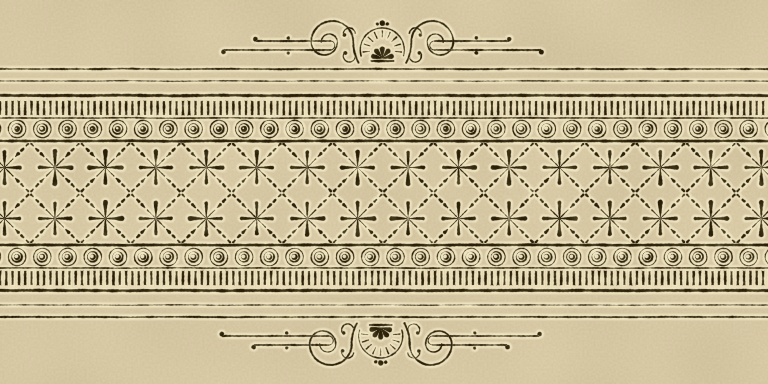
Give the GLSL for this pattern, as a WebGL 2 fragment shader.

```glsl
#version 300 es
precision highp float;
// Ornamental printed border: star lattice, bead rows, ticked bands, rules and scroll crests on aged paper.
uniform vec2 u_resolution;
out vec4 fragColor;

const vec3 PAPER = vec3(0.84, 0.78, 0.64);
const vec3 PAPER_LIGHT = vec3(0.95, 0.91, 0.77);
const vec3 INK = vec3(0.16, 0.12, 0.03);
const vec3 INK_WORN = vec3(0.34, 0.30, 0.17);
const float PI = 3.14159;
const float UNITS = 384.0;       // design units in the canvas height
const float AXIS_Y = 191.0;      // mirror axis of the band
const float STAR_PITCH = 50.45;
const float STAR_START = 4.5;
const float STAR_ROW = 25.5;     // row distance from the axis
const float BEAD_ROW = 64.0;
const float TICK_ROW = 85.0;
const float CREST_ROW = 143.0;
const float CREST_X = 381.5;
const float EDGE_WEAR = 0.55;
// Rules: distance from the axis, half width
const vec2 RULES[5] = vec2[5](vec2(124.0, 0.8), vec2(112.0, 0.4),
    vec2(97.5, 1.4), vec2(75.0, 0.65), vec2(52.0, 1.3));

float hash(vec2 p) {
    vec3 q = fract(p.xyx * 0.1031);
    q += dot(q, q.yzx + 33.33);
    return fract((q.x + q.y) * q.z);
}

float gradientDot(vec2 cell, vec2 offset) {
    float a = 2.0 * PI * hash(cell);
    return dot(vec2(cos(a), sin(a)), offset);
}

float noise(vec2 p) {
    vec2 i = floor(p), f = p - i, u = f * f * (3.0 - 2.0 * f), e = vec2(0, 1);
    return mix(mix(gradientDot(i, f), gradientDot(i + e.yx, f - e.yx), u.x),
               mix(gradientDot(i + e.xy, f - e.xy), gradientDot(i + 1.0, f - 1.0), u.x), u.y);
}

float repeatAxis(float x, float pitch) { return mod(x + 0.5 * pitch, pitch) - 0.5 * pitch; }

vec2 polar(float degrees) { return vec2(cos(radians(degrees)), sin(radians(degrees))); }

// Stroke from a to b whose half width runs from wa to wb
float stroke(vec2 p, vec2 a, vec2 b, float wa, float wb) {
    float t = clamp(dot(p - a, b - a) / dot(b - a, b - a), 0.0, 1.0);
    return length(p - mix(a, b, t)) - mix(wa, wb, t);
}

// Arc around c, spread to each side of the middle angle, in degrees
float arc(vec2 p, vec2 c, float r, float middle, float spread, float w) {
    vec2 m = polar(middle), q = p - c;
    q = vec2(dot(q, m), abs(dot(q, vec2(-m.y, m.x))));
    bool inside = atan(q.y, q.x) < radians(spread);
    return (inside ? abs(length(q) - r) : length(q - r * polar(spread))) - w;
}

float starLattice(vec2 p) {
    vec2 s = vec2(repeatAxis(p.x - STAR_START, STAR_PITCH), abs(p.y) - STAR_ROW);
    vec2 id = vec2(floor((p.x - STAR_START) / STAR_PITCH + 0.5), step(0.0, p.y));
    float d = 1e3;
    for (int k = 0; k < 4; k++) {   // club-shaped arms, some flooded with ink
        float r = hash(id * 7.3 + float(k) * 3.1);
        vec2 dir = polar(90.0 * float(k));
        d = min(d, stroke(s, dir, dir * mix(15.0, 16.3, r), 0.4, 1.7 + 0.7 * r * r));
    }
    vec2 a = abs(s);
    vec2 g = vec2(a.x + a.y, a.x - a.y) * 0.7071;   // along and across the diagonal
    d = min(d, stroke(g, vec2(0), vec2(12.0, 0), 0.3, 0.6));
    d = min(d, stroke(g, vec2(15.5, 0), vec2(19.5, 0), 0.5, 1.5));
    d = min(d, stroke(g, vec2(24.0, 0), vec2(26.5, 0), 1.2, 1.0));
    d = min(d, stroke(g, vec2(31.0, 0), vec2(33.5, 0), 0.8, 1.1));
    return max(d, abs(p.y) - 52.0);
}

float beadRow(vec2 p, float h) {
    float pitch = 0.5 * STAR_PITCH, x = p.x - STAR_START - 0.5 * pitch;
    float flood = hash(vec2(floor(x / pitch + 0.5), sign(p.y) + 5.0));
    vec2 c = vec2(repeatAxis(x, pitch), (h - BEAD_ROW) * sign(p.y));
    float d = abs(length(c) - 8.7) - 0.5;
    d = min(d, max(length(c) - 5.6, 4.5 - length(c - vec2(-0.7, 0.5))));
    float hole = 2.0 - 1.5 * flood * flood * step(0.0, p.y);
    return min(d, max(length(c) - 2.9, hole - length(c - vec2(-0.9, 0.7))));
}

float crest(vec2 p) {   // right half; p.y points away from the band
    // Twin bars with knobs and dots
    float d = min(stroke(p, vec2(52, 0), vec2(158, 0), 0.8, 0.8), stroke(p, vec2(52, 9), vec2(126, 9), 0.8, 0.8));
    d = min(d, min(length(p - vec2(159, -2)) - 2.2, length(p - vec2(127, 11)) - 2.2));
    d = min(d, length(vec2(p.x - 94.0, abs(p.y - 4.5) - 7.5)) - 1.6);
    // Volute and its tail
    d = min(d, arc(p, vec2(52, 4.5), 4.5, 180.0, 90.0, 0.5));
    d = min(d, arc(p, vec2(50, 8), 21.0, 90.0, 90.0, 0.9));
    d = min(d, arc(p, vec2(58, 8), 13.0, 270.0, 90.0, 0.8));
    d = min(d, arc(p, vec2(53, 8), 8.0, 90.0, 90.0, 0.6));
    d = min(d, arc(p, vec2(-15, 8), 44.0, -14.0, 14.0, 0.9));
    d = min(d, min(arc(p, vec2(33, -6), 6.0, -60.0, 100.0, 0.6), length(p - vec2(37, -3)) - 1.8));
    d = min(d, min(arc(p, vec2(33, 16), 6.0, 80.0, 90.0, 0.6), length(p - vec2(38, 15)) - 1.8));
    // Shell with ribs, palmette and finial
    d = min(d, arc(p, vec2(0), 22.0, 90.0, 105.0, 0.6));
    for (int k = 0; k < 5; k++) {
        vec2 rib = polar(90.0 - 24.0 * float(k)), petal = polar(90.0 - 40.0 * float(k));
        d = min(d, stroke(p, rib * 13.0, rib * 19.0, 0.3, 0.7));
        if (k < 3) d = min(d, stroke(p, vec2(0, -8), vec2(0, -8) + petal * 9.0, 0.6, 2.5));
    }
    d = min(d, stroke(p, vec2(0, -11), vec2(11, -11), 1.2, 0.8));
    return min(d, min(length(p - vec2(0, 27)) - 2.6, length(p - vec2(5, 26)) - 1.5));
}

void main() {
    vec2 p = gl_FragCoord.xy * UNITS / u_resolution.y - vec2(0, AXIS_Y);
    float h = abs(p.y), d = starLattice(p);
    float waver = 0.5 * noise(vec2(p.x * 0.02, sign(p.y) * 9.0));
    for (int i = 0; i < 5; i++) d = min(d, abs(h - RULES[i].x + waver) - RULES[i].y);
    d = min(d, beadRow(p, h));
    float tick = repeatAxis(p.x, STAR_PITCH / 8.0);
    d = min(d, max(abs(tick) - 1.1, abs(h - TICK_ROW) - 7.0));
    d = min(d, crest(vec2(abs(p.x - CREST_X - 0.8 * sign(p.y)), h - CREST_ROW)));

    // Worn ink edges, pale halo and paper grain
    float blotch = noise(p * 0.11), grain = noise(p * 0.45);
    d += EDGE_WEAR * (blotch + 0.7 * grain);
    float soft = max(0.8, 0.6 * UNITS / u_resolution.y);
    float ink = 1.0 - smoothstep(-soft, soft, d);
    float halo = 1.0 - smoothstep(1.0, 3.8, d);
    vec3 color = PAPER + 0.025 * grain + 0.03 * noise(p * 0.012);
    color = mix(color, PAPER_LIGHT, halo * (0.75 + 0.4 * blotch));
    color = mix(color, mix(INK, INK_WORN, clamp(0.3 + blotch, 0.0, 1.0)), ink);
    fragColor = vec4(color, 1);
}
```
